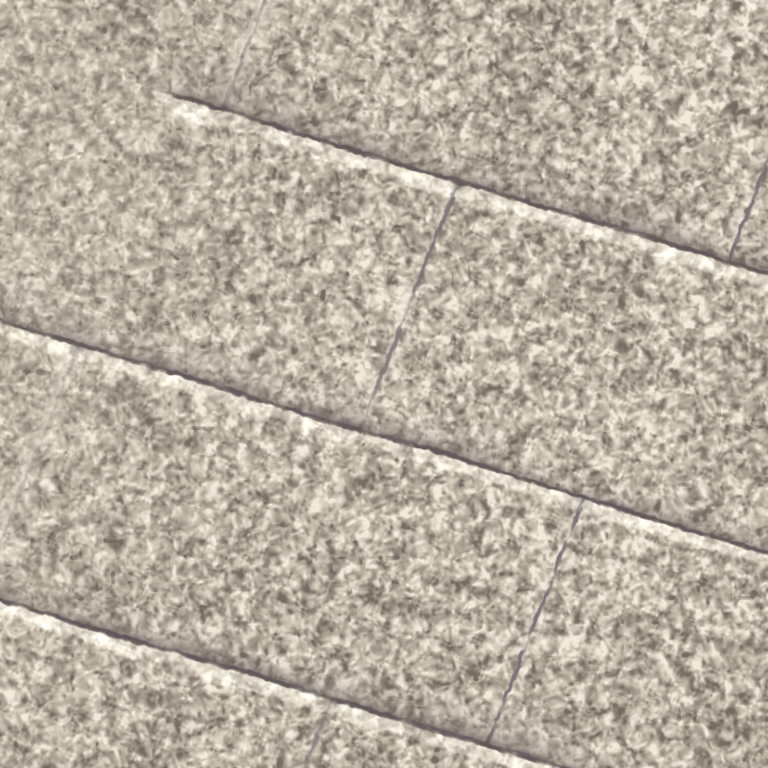
Write a WebGL 2 fragment shader that draws this texture.

```glsl
#version 300 es
precision highp float;
// Slanted courses of speckled stone slabs, with a dark gap and a pale chipped
// lip along each course. A skewed lattice gives the slabs; layered value noise
// gives the grain, the ragged edges and the wear.

uniform vec2 u_resolution;
out vec4 fragColor;

const vec3 STONE_DARK  = vec3(0.47, 0.42, 0.39);
const vec3 STONE_MID   = vec3(0.715, 0.674, 0.613);
const vec3 STONE_LIGHT = vec3(0.95, 0.92, 0.86);
const vec3 GAP_COLOUR  = vec3(0.38, 0.34, 0.35);
const vec3 JOINT_COLOUR = vec3(0.47, 0.44, 0.46);
const vec3 LIP_COLOUR  = vec3(0.93, 0.90, 0.84);

const float COURSE_SLOPE  = 0.30;   // fall of a course per unit across
const float COURSE_HEIGHT = 0.362;  // vertical spacing of the courses
const float COURSE_START  = 0.057;  // height of course line 0 at the left side
const float JOINT_LEAN    = 0.40;   // sideways lean of the joints
const float SLAB_LENGTH   = 0.738;
const vec4  JOINT_OFFSETS = vec4(0.346, 0.692, 0.283, 0.797); // per course
const float GAP_HALF   = 0.0028;
const float JOINT_HALF = 0.0022;
const float LIP_WIDTH  = 0.021;
const float SHADOW_REACH = 0.012;
const float GRAIN_SCALE = 78.0;
const float GRAIN_CONTRAST = 1.28;

float hash(vec2 p) {
  vec3 q = fract(p.xyx * vec3(0.1031, 0.1030, 0.0973));
  q += dot(q, q.yzx + 33.33);
  return fract((q.x + q.y) * q.z);
}

float noise(vec2 p) {
  vec2 cell = floor(p), f = fract(p);
  f = f * f * (3.0 - 2.0 * f);
  cell += 57.0;
  return mix(mix(hash(cell), hash(cell + vec2(1, 0)), f.x),
             mix(hash(cell + vec2(0, 1)), hash(cell + vec2(1, 1)), f.x), f.y);
}

// Grain centred on zero: three sizes of fleck on a slightly warped plane
float grain(vec2 p) {
  p += 0.006 * (vec2(noise(p * 60.0), noise(p * 60.0 + 31.0)) - 0.5);
  float sum = 0.0, size = GRAIN_SCALE, weight = 0.42;
  mat2 turn = mat2(0.8, 0.6, -0.6, 0.8);
  for (int i = 0; i < 3; i++) {
    p = turn * p + 3.7;
    sum += weight * (noise(p * size) - 0.5);
    size *= 1.7;
    weight *= i == 0 ? 1.25 : 0.8;
  }
  return sum;
}

vec3 stoneRamp(float tone) {
  vec3 lower = mix(STONE_DARK, STONE_MID, clamp(tone * 2.0, 0.0, 1.0));
  return mix(lower, STONE_LIGHT, clamp(tone * 2.0 - 1.0, 0.0, 1.0));
}

// Soft line of given half width around zero
float stroke(float d, float halfWidth, float blur) {
  return 1.0 - smoothstep(halfWidth - blur, halfWidth + blur, abs(d));
}

void main() {
  vec2 p = gl_FragCoord.xy / u_resolution;
  p.y = 1.0 - p.y;                       // measured downwards
  float blur = 0.0012 + 0.5 / u_resolution.y;
  float ragged = noise(p * 95.0) + 0.6 * noise(p * 190.0 + 5.0) - 0.8;
  float patchy = noise(p * 19.0 + 8.0);
  float broken = smoothstep(0.2, 0.6, 0.6 * noise(p * 36.0 + 20.0) + 0.4 * noise(p * 90.0 + 2.0));

  // Course lines: signed distance, positive below the line
  float v = (p.y - COURSE_SLOPE * p.x - COURSE_START) / COURSE_HEIGHT;
  float line = round(v);
  float d = (v - line) * COURSE_HEIGHT * inversesqrt(1.0 + COURSE_SLOPE * COURSE_SLOPE);
  d += 0.003 * ragged + 0.005 * (noise(p * 7.0) - 0.5);
  float lineWear = line == 0.0 ? smoothstep(0.19, 0.25, p.x) : 1.0;

  // Joints between slabs, shifted from course to course
  int course = clamp(int(floor(v)) + 1, 0, 3);
  float s = (p.x + JOINT_LEAN * p.y - JOINT_OFFSETS[course]) / SLAB_LENGTH;
  float j = (s - round(s)) * SLAB_LENGTH * inversesqrt(1.0 + JOINT_LEAN * JOINT_LEAN);
  j += 0.004 * ragged;
  float jointWear = mix(0.3, 1.0, smoothstep(0.2, 0.65, p.x));

  // Stone, softer towards the upper left, with broad stains
  float sharpness = mix(0.72, 1.0, smoothstep(0.1, 0.8, p.x + 0.5 * p.y));
  float fleck = grain(p);
  float tone = 0.54 + GRAIN_CONTRAST * sharpness * fleck;
  tone += 0.10 * (noise(p * 6.0 + 4.0) - 0.5) + 0.09 * (patchy - 0.5);
  tone -= 0.28 * smoothstep(0.82, 0.95, noise(p * 95.0 + 12.0));
  tone += 0.22 * smoothstep(0.82, 0.95, noise(p * 88.0 + 41.0));
  vec3 colour = stoneRamp(tone);

  // Joint: pale crumbled margin, then the thin broken grey line
  float margin = exp(-abs(j + 0.004) / 0.009) * mix(0.6, 0.22, jointWear);
  colour = mix(colour, LIP_COLOUR, margin * (0.4 + patchy));
  float joint = stroke(j, JOINT_HALF * (0.6 + 0.6 * broken), blur) * jointWear;
  joint *= mix(0.3, 0.95, broken);
  colour = mix(colour, JOINT_COLOUR, joint);

  // Course edge: uneven shadow above, chipped pale lip below, thin gap between
  float reach = SHADOW_REACH * (0.5 + patchy);
  float above = 1.0 - smoothstep(-0.001, 0.002, d);
  float shadow = exp(min(d, 0.0) / reach) * above * lineWear;
  colour = mix(colour, GAP_COLOUR, shadow * (0.5 + 0.25 * patchy + 0.3 * fleck));
  float lipEnd = LIP_WIDTH * (0.65 + 0.55 * patchy) + 0.009 * ragged;
  float lip = smoothstep(0.001, 0.005, d) * (1.0 - smoothstep(lipEnd - 0.004, lipEnd + 0.003, d));
  lip *= lineWear * (0.6 + 0.3 * broken) * (1.0 - 0.6 * joint);
  colour = mix(colour, LIP_COLOUR + 0.4 * fleck, lip);
  float gap = stroke(d, GAP_HALF * (0.6 + 0.7 * patchy), blur) * lineWear;
  colour = mix(colour, GAP_COLOUR, gap * mix(0.45, 0.95, broken));

  // Dirt gathered where a joint meets a gap
  float knot = exp(-dot(vec2(j, d), vec2(j, d)) / 0.00007);
  colour = mix(colour, GAP_COLOUR, 0.7 * knot * lineWear);

  fragColor = vec4(clamp(colour, 0.0, 1.0), 1.0);
}
```
